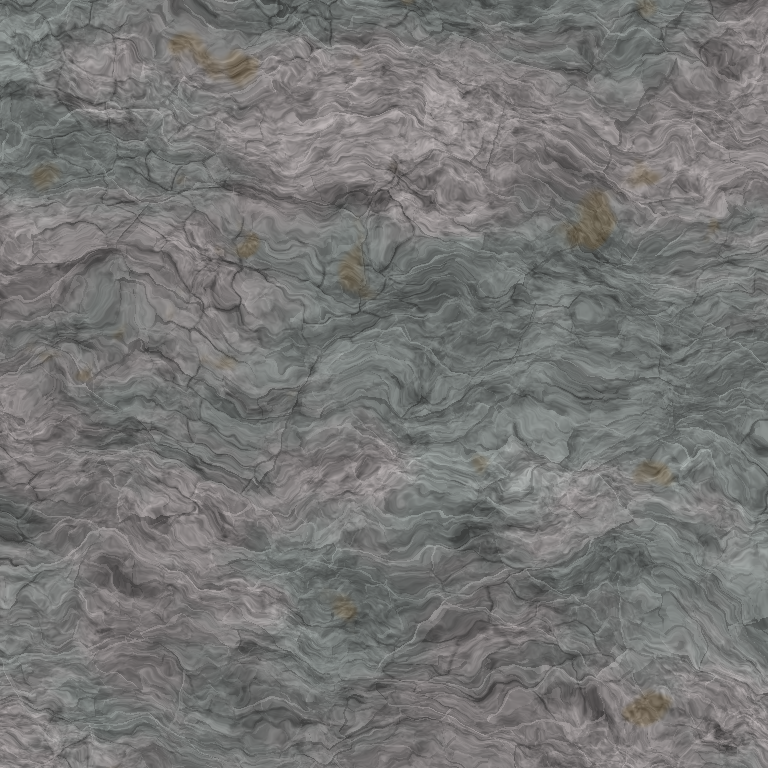
Reproduce this texture procedurally as a three.js fragment shader.

```glsl
// Weathered grey rock face: tilted cellular facets and layered noise form a
// height field, lit from above along gently dipping strata, then darkened by
// cracks and ledge shadows and dusted with pale crust, cool stains and ochre.
varying vec2 vUv;

const vec3 COOL_TINT = vec3(0.965, 1.008, 0.995);
const vec3 WARM_TINT = vec3(1.025, 0.988, 0.990);
const vec3 OCHRE = vec3(0.43, 0.37, 0.27);
const float MEAN_TONE = 0.484;

float hash(vec2 p) {
  vec3 q = fract(p.xyx * vec3(0.1031, 0.1030, 0.0973));
  q += dot(q, q.yzx + 33.33);
  return fract((q.x + q.y) * q.z);
}

vec2 hash2(vec2 p) {
  return vec2(hash(p), hash(p + 57.3));
}

float noise(vec2 p) {
  vec2 cell = floor(p);
  vec2 f = fract(p);
  f = f * f * (3.0 - 2.0 * f);
  float low = mix(hash(cell), hash(cell + vec2(1.0, 0.0)), f.x);
  float high = mix(hash(cell + vec2(0.0, 1.0)), hash(cell + 1.0), f.x);
  return mix(low, high, f.y);
}

// Layered noise, normalised to 0..1
float fbm(vec2 p, int octaves, float gain) {
  float sum = 0.0;
  float total = 0.0;
  float weight = 1.0;
  for (int i = 0; i < 6; i++) {
    if (i >= octaves) break;
    sum += weight * noise(p);
    total += weight;
    weight *= gain;
    p = mat2(1.6, 1.2, -1.2, 1.6) * p + 11.7;
  }
  return sum / total;
}

// Cellular facets: x = height of a randomly tilted plane, y = gap to the edge
vec2 facets(vec2 p, float stepSize) {
  vec2 cell = floor(p);
  float nearest = 9.0;
  float second = 9.0;
  float height = 0.0;
  for (int j = -1; j <= 1; j++) {
    for (int i = -1; i <= 1; i++) {
      vec2 id = cell + vec2(float(i), float(j));
      vec2 toPoint = p - id - hash2(id);
      float d = length(toPoint);
      if (d < nearest) {
        second = nearest;
        nearest = d;
        vec2 tilt = hash2(id + 19.1) - 0.5;
        height = dot(toPoint, tilt) + stepSize * (hash(id + 7.7) - 0.5);
      } else {
        second = min(second, d);
      }
    }
  }
  return vec2(height, second - nearest);
}

float rockHeight(vec2 s) {
  float h = 0.9 * facets(s * 6.0, 0.16).x / 6.0;
  h += 0.9 * facets(s * 15.0 + 3.1, 0.22).x / 15.0;
  h += 0.8 * facets(s * 38.0 + 8.4, 0.3).x / 38.0;
  return h + 0.10 * fbm(s * 11.0, 6, 0.55);
}

float softClip(float x) {
  return x / (1.0 + abs(x));
}

// Thin dark lines where the noise crosses its middle value
float ledgeLine(vec2 p, float width) {
  return 1.0 - smoothstep(0.0, width, abs(fbm(p, 5, 0.5) - 0.5));
}

void main() {
  // Strata space: warped, dipping to the right, flattened vertically
  vec2 p = vUv;
  vec2 warp = vec2(fbm(p * 6.0, 5, 0.55), fbm(p * 6.0 + 31.0, 5, 0.55)) - 0.5;
  float dip = 0.17 + 0.10 * (noise(p * 2.5 + 4.0) - 0.5);
  vec2 s = p + 0.13 * warp;
  s = vec2(s.x, 1.7 * (s.y + dip * s.x));

  // Relief lit from above, at a broad and a fine scale
  float here = rockHeight(s);
  float fine = (here - rockHeight(s + vec2(-0.0012, 0.0045))) / 0.0045;
  float broad = (here - rockHeight(s + vec2(-0.006, 0.018))) / 0.018;
  float relief = 0.060 * softClip(1.3 * fine) + 0.045 * softClip(1.6 * broad);

  // Patches of pale crust and the grain on them
  float patches = fbm(s * vec2(4.0, 5.0) + 17.0, 5, 0.6);
  float crust = smoothstep(0.44, 0.66, patches);
  float grain = fbm(s * vec2(85.0, 95.0), 3, 0.8) - 0.5;
  float tone = MEAN_TONE + relief + 0.24 * (patches - 0.5);
  tone += grain * mix(0.19, 0.34, crust);

  // Cracks between blocks, ledge shadows and small hollows
  float crackArea = smoothstep(0.46, 0.66, noise(p * 8.0 + 2.0));
  float crack = 1.0 - smoothstep(0.01, 0.09, facets(s * 15.0 + 3.1, 0.0).y);
  float ledgeArea = smoothstep(0.50, 0.72, noise(s * vec2(6.0, 9.0) + 40.0));
  float ledge = ledgeLine(s * vec2(4.0, 8.0) + 9.0, 0.035);
  float hollow = smoothstep(0.60, 0.76, fbm(s * vec2(13.0, 17.0) + 5.0, 4, 0.55));
  tone -= 0.09 * crack * crackArea + 0.10 * ledge * ledgeArea + 0.10 * hollow;
  tone = clamp(tone, 0.25, 0.72);

  // Cool stain, warm crust and rare ochre growth
  float warmth = smoothstep(0.38, 0.62, 0.5 * fbm(p * 5.0 + 60.0, 4, 0.5) + 0.5 * patches);
  vec3 color = tone * mix(COOL_TINT, WARM_TINT, warmth);
  float growth = smoothstep(0.74, 0.86, fbm(p * 13.0 + 80.0, 3, 0.45));
  color = mix(color, OCHRE + 0.4 * grain, 0.6 * growth);
  gl_FragColor = vec4(color, 1.0);
}
```
